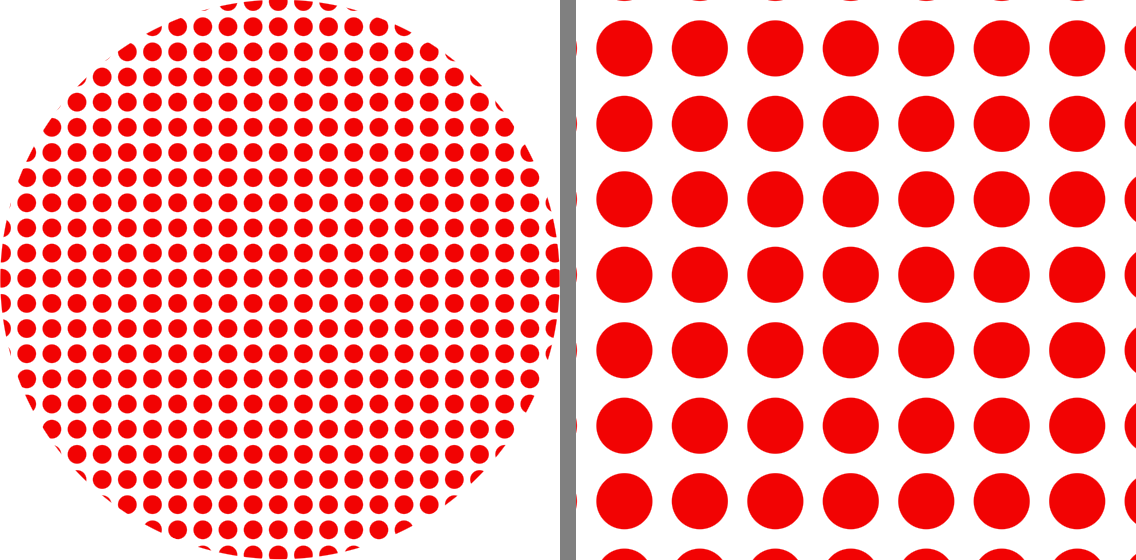
Left: the whole. Right: its middle third, enlarged.
Reproduce this pattern procedurally as a Shadertoy shader.

```glsl
// Square grid of red dots on white, clipped to a large disc that fills the canvas.

#define DOT_PITCH   0.04492
#define DOT_RADIUS  0.0167
#define GRID_ORIGIN vec2(0.4969, 0.5031)
#define DISC_CENTER vec2(0.5, 0.501)
#define DISC_RADIUS 0.4995
#define EDGE_PIXELS 1.2
#define DOT_COLOR   vec3(0.95, 0.01, 0.01)
#define PAPER_COLOR vec3(1.0)

float circleDistance(vec2 p, float radius) {
    return length(p) - radius;
}

// Offset from the nearest grid point
vec2 repeatCentered(vec2 p, float pitch) {
    return (fract(p / pitch + 0.5) - 0.5) * pitch;
}

// Coverage of a shape from its signed distance
float coverage(float dist, float edgeWidth) {
    return clamp(0.5 - dist / edgeWidth, 0.0, 1.0);
}

void mainImage(out vec4 fragColor, in vec2 fragCoord) {
    // Canvas units, centered on the shorter side
    float canvasSize = min(iResolution.x, iResolution.y);
    vec2 uv = (fragCoord - 0.5 * iResolution.xy) / canvasSize + 0.5;
    float edgeWidth = EDGE_PIXELS / canvasSize;

    // Repeating dots
    vec2 cell = repeatCentered(uv - GRID_ORIGIN, DOT_PITCH);
    float dots = coverage(circleDistance(cell, DOT_RADIUS), edgeWidth);

    // Outer disc cuts the dots at its rim
    float disc = coverage(circleDistance(uv - DISC_CENTER, DISC_RADIUS), edgeWidth);

    fragColor = vec4(mix(PAPER_COLOR, DOT_COLOR, dots * disc), 1.0);
}
```
